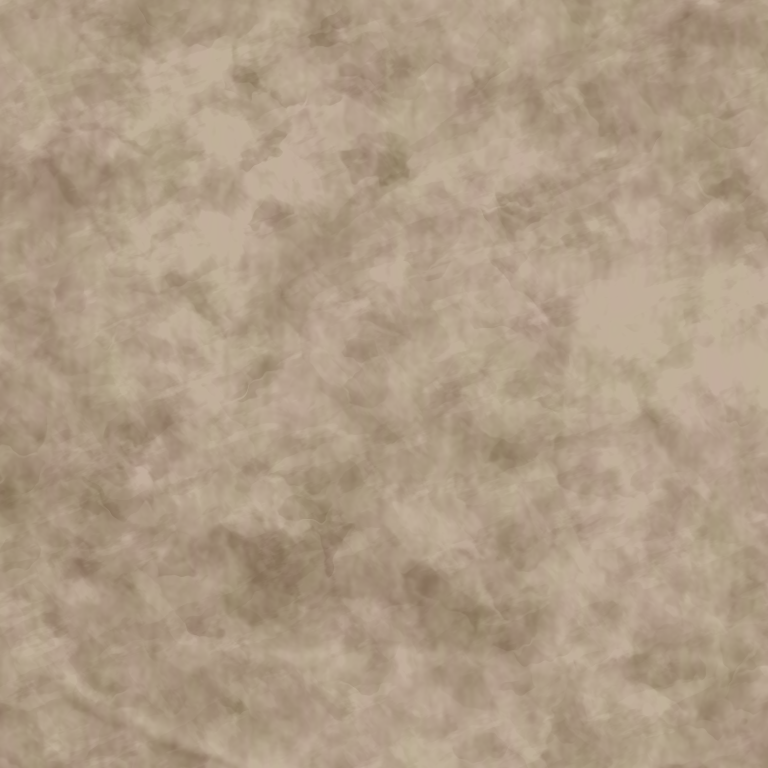
Reproduce this texture procedurally as a Shadertoy shader.

```glsl
// Soft beige marble: cloudy ground, ragged darker fragments, pale veins.
// Warped Voronoi cells and thresholded noise give the fragments, layered
// noise gives the clouds and grain, bent lines and contours give the veins.

const vec3 UMBER = vec3(0.555, 0.472, 0.382);
const vec3 CREAM = vec3(0.742, 0.672, 0.588);
const vec3 ROSE_SHIFT = vec3(0.006, -0.008, 0.011);

float hash(vec2 p) {
    vec3 q = fract(p.xyx * vec3(0.1031, 0.1030, 0.0973));
    q += dot(q, q.yzx + 33.33);
    return fract((q.x + q.y) * q.z);
}

float noise(vec2 p) {
    vec2 i = floor(p), f = fract(p);
    f = f * f * (3.0 - 2.0 * f);
    float low = mix(hash(i), hash(i + vec2(1, 0)), f.x);
    float high = mix(hash(i + vec2(0, 1)), hash(i + vec2(1, 1)), f.x);
    return mix(low, high, f.y);
}

mat2 rotation(float angle) {
    float c = cos(angle), s = sin(angle);
    return mat2(c, s, -s, c);
}

// Layered noise, roughly 0 to 1
float fbm(vec2 p, int octaves) {
    float sum = 0.0, total = 0.0, amplitude = 0.5;
    for (int i = 0; i < octaves; i++) {
        sum += amplitude * noise(p);
        total += amplitude;
        amplitude *= 0.55;
        p = rotation(0.6) * p * 2.03 + 17.3;
    }
    return sum / total;
}

vec2 warp(vec2 p, float scale, float amount) {
    vec2 bend = vec2(fbm(p * scale + 3.1, 4), fbm(p * scale + 41.7, 4));
    return p + amount * (bend - 0.5);
}

// Voronoi cell: x = border distance, y = cell id, z = lean across the cell
vec3 cell(vec2 p) {
    vec2 base = floor(p), toSeed = vec2(0.0);
    float nearest = 9.0, second = 9.0, id = 0.0;
    for (int y = -1; y <= 1; y++)
    for (int x = -1; x <= 1; x++) {
        vec2 c = base + vec2(x, y);
        vec2 offset = c + vec2(hash(c), hash(c + 57.0)) - p;
        float d = length(offset);
        if (d < nearest) {
            second = nearest;
            nearest = d;
            id = hash(c + 113.0);
            toSeed = offset;
        } else {
            second = min(second, d);
        }
    }
    return vec3(second - nearest, id, toSeed.x * 0.5 + toSeed.y);
}

// Dark angular pieces, crisp on one side and fading on the other
float fragments(vec2 p, float scale, float angle, float share) {
    vec2 ragged = warp(p, 14.0, 0.09);
    vec3 c = cell(rotation(angle) * ragged * scale * vec2(0.8, 1.25));
    float body = smoothstep(0.02, 0.16, c.x) * smoothstep(1.0 - share, 1.03 - share, c.y);
    float fade = smoothstep(-0.6, 0.3, c.z);
    float worn = smoothstep(0.38, 0.55, fbm(p * 22.0 + scale, 4));
    return body * mix(0.4, 1.0, fade) * mix(0.35, 1.0, worn);
}

// Torn flakes: stretched noise cut at a level
float flakes(vec2 p, float scale, float angle, float level) {
    vec2 q = rotation(angle) * p * scale * vec2(0.7, 1.4);
    return smoothstep(level, level + 0.09, fbm(q + scale, 5));
}

// Soft round weight for a broad shaded region
float region(vec2 p, vec2 center, vec2 size) {
    vec2 d = (p - center) / size;
    return exp(-dot(d, d));
}

float vein(float d, float width) {
    return exp(-d * d / (width * width));
}

void mainImage(out vec4 fragColor, in vec2 fragCoord) {
    vec2 p = fragCoord / iResolution.y;
    vec2 bent = warp(p, 4.0, 0.09);

    // Cloudy ground with broad shaded regions
    float shade = region(bent, vec2(0.25, 0.33), vec2(0.24, 0.17))
                + region(bent, vec2(0.48, 0.84), vec2(0.22, 0.16));
    float tone = 0.85 - 0.14 * shade;
    tone += 0.70 * (fbm(bent * 3.5 + 8.0, 5) - 0.5);
    tone += 0.65 * (fbm(warp(p, 8.0, 0.1) * vec2(17.0, 21.0), 4) - 0.5);
    tone += 0.40 * (fbm(warp(p, 20.0, 0.04) * vec2(48.0, 40.0) + 5.0, 3) - 0.5);
    tone += 0.07 * (1.0 - smoothstep(0.08, 0.24, bent.y));

    // Fragments, large to small, and torn flakes
    float cover = mix(0.65, 1.0, clamp(shade, 0.0, 1.0));
    tone -= 0.36 * cover * fragments(p, 5.5, 0.65, 0.38);
    tone -= 0.36 * cover * fragments(p + 4.0, 11.0, 0.45, 0.28);
    tone -= 0.32 * cover * fragments(p + 9.0, 21.0, -0.3, 0.2);
    tone -= 0.24 * cover * flakes(p, 10.0, 0.6, 0.54);
    tone -= 0.18 * cover * flakes(p + 3.0, 23.0, -0.5, 0.56);

    // Long bent veins and short torn pale strokes
    float rising = bent.y - 0.70 - 0.72 * bent.x;
    float falling = bent.y - 0.16 + 0.44 * bent.x;
    float level = bent.y - 0.17 + 0.03 * bent.x;
    float patchy = smoothstep(0.35, 0.6, fbm(p * 8.0 + 60.0, 3));
    tone += 0.20 * vein(rising, 0.012) * (1.0 - smoothstep(0.3, 0.42, p.x));
    tone += 0.24 * vein(falling, 0.011) - 0.26 * vein(falling + 0.018, 0.007) * patchy;
    tone += 0.22 * vein(level, 0.009) * smoothstep(0.1, 0.3, p.x) * patchy;
    tone += 0.16 * flakes(p * vec2(0.6, 1.0) + 6.0, 26.0, -0.6, 0.58);
    tone += 0.14 * flakes(p + 11.0, 20.0, 0.9, 0.6);

    // Fine upright grain and faint rose and olive drift
    tone += 0.17 * (noise(p * vec2(115.0, 42.0)) - 0.5);
    tone += 0.13 * (noise(p * vec2(150.0, 110.0) + 20.0) - 0.5);
    float drift = 2.2 * (fbm(p * vec2(15.0, 10.0) + 30.0, 3) - 0.5)
                + 1.3 * (noise(p * vec2(75.0, 28.0) + 90.0) - 0.5);

    vec3 color = mix(UMBER, CREAM, clamp(tone, -0.15, 1.08));
    fragColor = vec4(color + ROSE_SHIFT * drift, 1.0);
}
```
